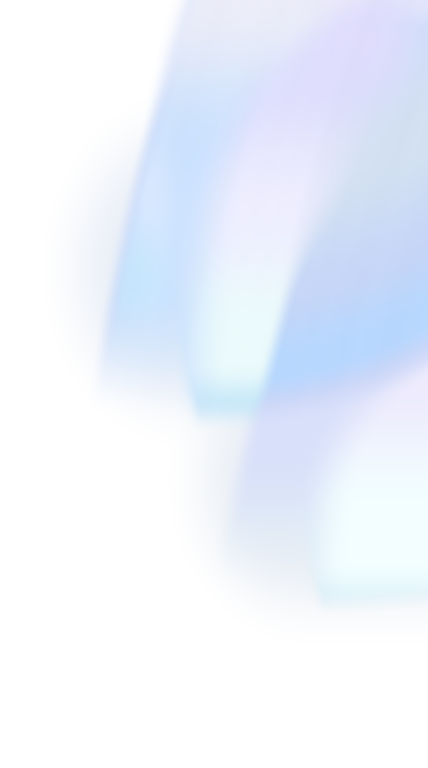
Reproduce this background procedurally as a Shadertoy shader.

```glsl
// Two overlapping translucent veils in pale blue, lilac and cyan on white.
// Each has a curved left edge, a bright inner petal, a soft hem and a halo;
// the colours are gradients measured along the edges and the hems.

float hash(float n) { return fract(sin(n * 127.1) * 43758.5453); }

float noise(float x) {
    float i = floor(x), f = fract(x);
    return mix(hash(i), hash(i + 1.0), f * f * (3.0 - 2.0 * f));
}

// Soft step centred on c, with half width w
float ramp(float c, float w, float x) { return smoothstep(c - w, c + w, x); }

// Round glow, 1 at the centre
float glow(vec2 p, vec2 centre, vec2 radius) {
    vec2 d = (p - centre) / radius;
    return exp(-dot(d, d));
}

// Wide halo fading to nothing at the ellipse
float halo(vec2 d, vec2 radius) {
    return 1.0 - smoothstep(0.38, 1.02, length(d / radius));
}

// Lower veil: lavender cloth with a nearly white petal
vec3 lowerVeil(vec2 p) {
    float petalEdge = 0.735 + 0.18 * exp(-14.0 * (p.y - 0.5));
    vec3 cloth = mix(vec3(0.85, 0.88, 0.98), vec3(0.86, 0.91, 0.96), ramp(0.66, 0.08, p.y));
    vec3 petal = mix(vec3(0.93, 0.92, 0.99), vec3(0.95, 0.995, 1.0), ramp(0.58, 0.08, p.y));
    petal = mix(petal, vec3(0.82, 0.93, 0.97), ramp(0.77, 0.04, p.y));
    return mix(cloth, petal, ramp(petalEdge, 0.075, p.x));
}

// Upper veil, left of the crease: blue cloth with a lilac to cyan petal
vec3 upperVeil(vec2 p, float edge) {
    vec3 cloth = mix(vec3(0.92, 0.925, 0.97), vec3(0.79, 0.88, 0.99), ramp(0.10, 0.10, p.y));
    cloth = mix(cloth, vec3(0.86, 0.92, 1.0), 0.8 * glow(p, vec2(0.35, 0.26), vec2(0.055, 0.09)));
    cloth = mix(cloth, vec3(0.77, 0.91, 0.99), 0.7 * glow(p, vec2(0.31, 0.36), vec2(0.07, 0.06)));
    cloth = mix(cloth, vec3(0.79, 0.84, 0.97), 0.6 * exp(-pow((p.x - edge) / 0.022, 2.0)));

    float petalEdge = 0.45 + 0.42 * exp(-8.5 * p.y);
    vec3 petal = mix(vec3(0.87, 0.87, 0.99), vec3(0.93, 0.93, 0.995), ramp(0.19, 0.09, p.y));
    petal = mix(petal, vec3(0.92, 0.98, 0.985), ramp(0.35, 0.08, p.y));
    petal = mix(petal, vec3(0.76, 0.90, 0.97), ramp(0.505, 0.035, p.y));
    return mix(cloth, petal, ramp(petalEdge, 0.08, p.x));
}

// Upper veil, right of the crease; s is the height above the hem
vec3 foldedVeil(vec2 p, float s) {
    vec3 c = mix(vec3(0.80, 0.84, 0.97), vec3(0.72, 0.845, 0.995), ramp(0.025, 0.025, s));
    c = mix(c, vec3(0.78, 0.84, 0.97), ramp(0.11, 0.05, s));
    c = mix(c, vec3(0.825, 0.88, 0.95), ramp(0.21, 0.07, s));
    c = mix(c, vec3(0.81, 0.87, 0.985), ramp(0.39, 0.07, s));
    return mix(c, vec3(0.89, 0.91, 0.98), 1.0 - smoothstep(0.0, 0.04, p.y));
}

void mainImage(out vec4 fragColor, in vec2 fragCoord) {
    vec2 uv = fragCoord / iResolution.xy;
    vec2 p = vec2(uv.x, 1.0 - uv.y); // y is the depth below the top

    // Curved left edges; the second also forms the crease
    float edge = 0.44 - 0.60 * p.y + 0.35 * p.y * p.y;
    float k = p.y - 0.18;
    float crease = 0.767 - 0.56 * k + 0.2 * k * k;

    // Halos
    vec3 col = vec3(1.0);
    vec2 lowDelta = vec2(min(p.x - 0.72, 0.0), p.y - 0.625);
    col = mix(col, vec3(0.87, 0.90, 0.94), 0.65 * halo(lowDelta, vec2(0.34, 0.222)));
    col = mix(col, vec3(0.87, 0.90, 0.95), 0.68 * halo(p - vec2(0.44, 0.35), vec2(0.355, 0.242)));

    // Lower veil, with a blurred hem on its left part
    float side = ramp(0.725, 0.035, p.x);
    float hem = mix(0.69, 0.785 - 0.04 * max(p.x - 0.75, 0.0), side);
    float cover = ramp(crease, 0.03, p.x) * (1.0 - ramp(hem, mix(0.085, 0.02, side), p.y));
    col = mix(col, lowerVeil(p), cover);

    // Upper veil
    side = ramp(0.435, 0.035, p.x);
    float lift = max(p.x - 0.52, 0.0);
    hem = mix(0.46, 0.54 - 0.32 * lift * lift, side);
    float edgeBlur = mix(0.05, 0.022, smoothstep(0.0, 0.18, p.y));
    cover = ramp(edge, edgeBlur, p.x) * (1.0 - ramp(hem, mix(0.085, 0.024, side), p.y));
    float creaseBlur = mix(0.13, 0.022, smoothstep(0.08, 0.40, p.y));
    float fold = ramp(crease + 0.5 * creaseBlur, creaseBlur, p.x);
    vec3 veil = mix(upperVeil(p, edge), foldedVeil(p, hem - p.y), fold);
    veil = mix(veil, vec3(0.88, 0.865, 0.99), 0.9 * glow(p, vec2(0.85, 0.055), vec2(0.10, 0.065)));
    col = mix(col, veil, cover);

    // Faint streaks along the folds
    float streak = noise((p.x - crease) * 34.0) - 0.5;
    col += 0.010 * streak * cover;

    fragColor = vec4(clamp(col, 0.0, 1.0), 1.0);
}
```
